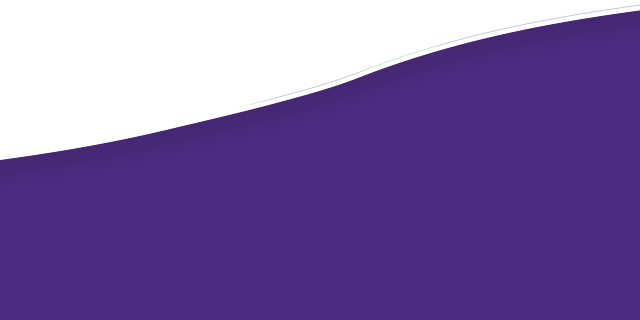
Give the GLSL for this background, as a Shadertoy shader.

```glsl
// Cubic Hermite span; each knot holds position, height and slope.
float span(float x, vec3 a, vec3 b) {
    float w = b.x - a.x;
    float t = clamp((x - a.x) / w, 0.0, 1.0);
    float s = 1.0 - t;
    return s * s * ((1.0 + 2.0 * t) * a.y + t * w * a.z)
         + t * t * ((1.0 + 2.0 * s) * b.y - s * w * b.z);
}

// Height of the rising wave across the canvas.
float waveHeight(float x) {
    vec3 foot = vec3(0.26, 0.594, 0.475);
    vec3 bend = vec3(0.45, 0.688, 0.55);
    vec3 crest = vec3(0.56, 0.757, 0.78);
    if (x < foot.x) return span(x, vec3(0.0, 0.5, 0.27), foot);
    if (x < bend.x) return span(x, foot, bend);
    if (x < crest.x) return span(x, bend, crest);
    return span(x, crest, vec3(1.0, 0.9675, 0.27));
}

void mainImage(out vec4 fragColor, in vec2 fragCoord) {
    vec2 uv = fragCoord / iResolution.xy;
    float pixel = 1.0 / iResolution.y;
    float depth = waveHeight(uv.x) - uv.y;

    // Purple body, slightly darker just below its edge
    vec3 purple = vec3(0.298, 0.171, 0.508);
    vec3 shade = vec3(0.268, 0.152, 0.451);
    vec3 body = mix(shade, purple, smoothstep(-0.01, 0.12, depth));

    // Faint hairline above the edge, tinted green near the middle
    float green = smoothstep(0.55, 0.59, uv.x) * (1.0 - smoothstep(0.65, 0.7, uv.x));
    vec3 tint = mix(vec3(0.71, 0.71, 0.87), vec3(0.72, 0.92, 0.74), green);
    float lineDist = abs(depth + 0.0165);
    float hairline = 1.0 - smoothstep(0.0, max(0.0025, pixel), lineDist);
    hairline *= smoothstep(0.36, 0.44, uv.x);
    vec3 color = mix(vec3(1.0), tint, 0.75 * hairline);

    // Antialiased wave edge
    color = mix(color, body, smoothstep(-0.6 * pixel, 0.6 * pixel, depth));
    fragColor = vec4(color, 1.0);
}
```
